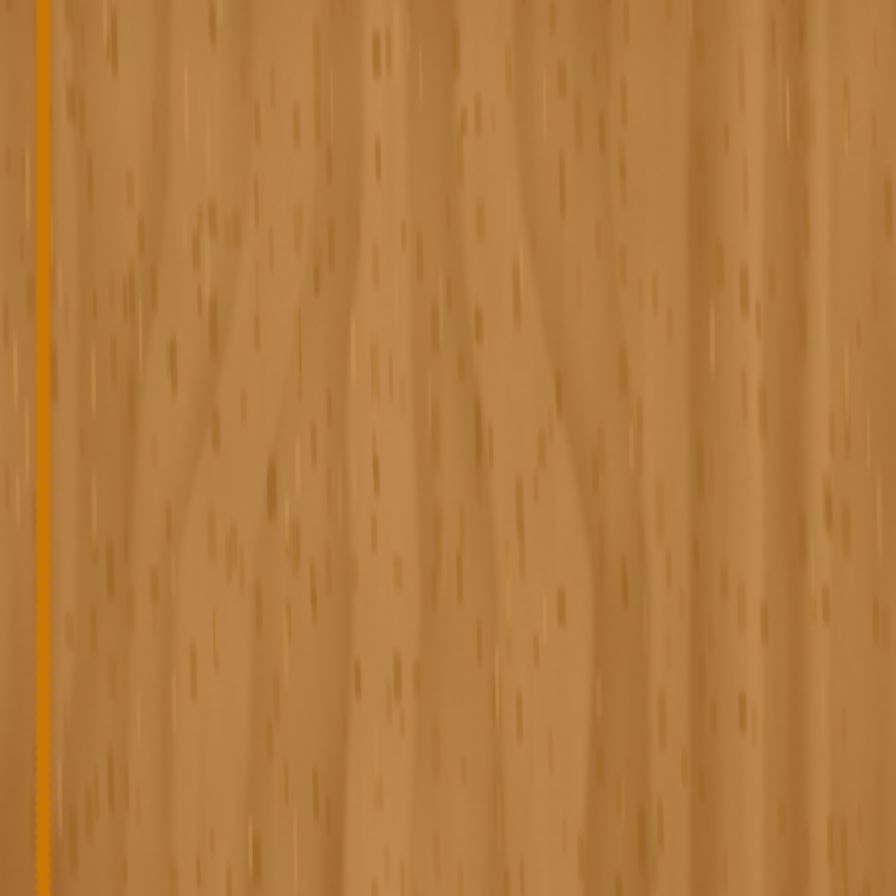
A Shadertoy shader for this texture:

```glsl
// Honey-brown wood board with bending grain lines, short pore flecks and a thin orange inlay strip.

float hash(vec2 p) {
    vec3 q = fract(vec3(p.xyx) * 0.1031);
    q += dot(q, q.yzx + 33.33);
    return fract((q.x + q.y) * q.z);
}

float noise(vec2 p) {
    vec2 cell = floor(p), f = fract(p);
    f = f * f * (3.0 - 2.0 * f);
    float low = mix(hash(cell), hash(cell + vec2(1, 0)), f.x);
    float high = mix(hash(cell + vec2(0, 1)), hash(cell + vec2(1, 1)), f.x);
    return mix(low, high, f.y);
}

// Soft bump of height one around zero
float ridge(float d, float width) {
    d /= width;
    return exp(-d * d);
}

// Growth lines: crisp on one flank, fading out on the other
float grainLines(vec2 uv) {
    float dark = 0.0;
    float sway = 2.0 * smoothstep(0.3, 0.9, uv.y) - 1.0;
    for (int i = 0; i < 12; i++) {
        float id = float(i);
        float home = 0.08 + 0.077 * id + 0.035 * (hash(vec2(id, 7.0)) - 0.5);
        float bend = -0.04 * sin(8.0 * (home - 0.46)) * (1.0 - smoothstep(0.62, 0.8, home));
        float wobble = 0.03 * (noise(vec2(uv.y * 3.2, id * 5.0)) - 0.5);
        wobble *= 1.0 - 0.85 * smoothstep(0.5, 0.78, home);
        float d = uv.x - home - bend * sway - wobble;
        float side = hash(vec2(id, 19.0)) < 0.5 ? -1.0 : 1.0;
        float width = d * side < 0.0 ? 0.007 : 0.018 + 0.018 * hash(vec2(id, 31.0));
        float strength = 0.2 + 0.16 * hash(vec2(id, 43.0));
        strength *= 0.65 + 0.6 * noise(vec2(uv.y * 4.0, id * 9.0 + 3.0));
        dark += strength * ridge(d, width);
    }
    return dark;
}

// Short upright dashes scattered over staggered columns
float flecks(vec2 uv, vec2 cells, float chance, float seed) {
    vec2 p = uv * cells;
    p.y += 7.0 * hash(vec2(floor(p.x), seed));
    vec2 id = floor(p) + seed;
    vec2 q = fract(p) - 0.5;
    q.x += 0.3 * (hash(id + 11.0) - 0.5) + 0.12 * q.y;
    float halfWidth = 0.2 + 0.15 * hash(id + 23.0);
    float halfLength = 0.24 + 0.24 * hash(id + 37.0);
    float across = 1.0 - smoothstep(0.3, 1.0, abs(q.x) / halfWidth);
    float along = 1.0 - smoothstep(0.35, 1.0, abs(q.y) / halfLength);
    float present = step(hash(id), chance) * (0.35 + 0.65 * hash(id + 53.0));
    return present * across * along;
}

void mainImage(out vec4 fragColor, in vec2 fragCoord) {
    vec2 uv = fragCoord / iResolution.xy;

    // Broad pale and dark bands
    float tone = 0.61 + 0.15 * ridge(uv.x - 0.48, 0.13);
    tone += 0.2 * ridge(uv.x - 0.85, 0.024) + 0.22 * ridge(uv.x - 0.935, 0.028);
    tone -= 0.25 * ridge(uv.x - 0.89, 0.015) + 0.22 * ridge(uv.x - 0.015, 0.035);
    tone += 0.18 * (noise(vec2(uv.x * 9.0, uv.y * 2.0)) - 0.5);

    // Grain lines and fine upright fibres
    tone -= grainLines(uv);
    tone += 0.13 * (noise(uv * vec2(48.0, 4.0)) - 0.5);
    tone += 0.07 * (noise(uv * vec2(120.0, 9.0) + 40.0) - 0.5);
    tone += 0.03 * (noise(uv * 170.0) - 0.5);

    // Gentle shading toward the foot and the edges
    tone -= 0.14 * (1.0 - smoothstep(0.0, 0.35, uv.y)) * smoothstep(0.1, 0.5, abs(uv.x - 0.5));
    tone -= 0.08 * smoothstep(0.9, 1.0, uv.y) + 0.1 * smoothstep(0.95, 1.0, uv.x);

    vec3 darkWood = vec3(0.60, 0.39, 0.165);
    vec3 paleWood = vec3(0.77, 0.565, 0.33);
    vec3 color = mix(darkWood, paleWood, clamp(tone, -0.1, 1.1));

    // Brown pores and a few pale ones
    float pores = flecks(uv, vec2(44.0, 8.5), 0.3, 3.0) + 0.7 * flecks(uv, vec2(61.0, 11.0), 0.22, 71.0);
    color = mix(color, vec3(0.60, 0.38, 0.12), 0.6 * min(pores, 1.0));
    color = mix(color, vec3(0.80, 0.59, 0.33), 0.5 * flecks(uv, vec2(80.0, 7.0), 0.12, 113.0));

    // Orange inlay strip with a faintly beaded right edge
    float bead = 0.0008 * sin(uv.y * 500.0) * (1.0 - smoothstep(0.3, 0.75, uv.y));
    float fromStrip = abs(uv.x - 0.048 - bead);
    color = mix(color, vec3(0.62, 0.39, 0.13), 0.5 * ridge(fromStrip, 0.013));
    color = mix(color, vec3(0.80, 0.465, 0.015), 1.0 - smoothstep(0.004, 0.0105, fromStrip));

    fragColor = vec4(color, 1.0);
}
```
